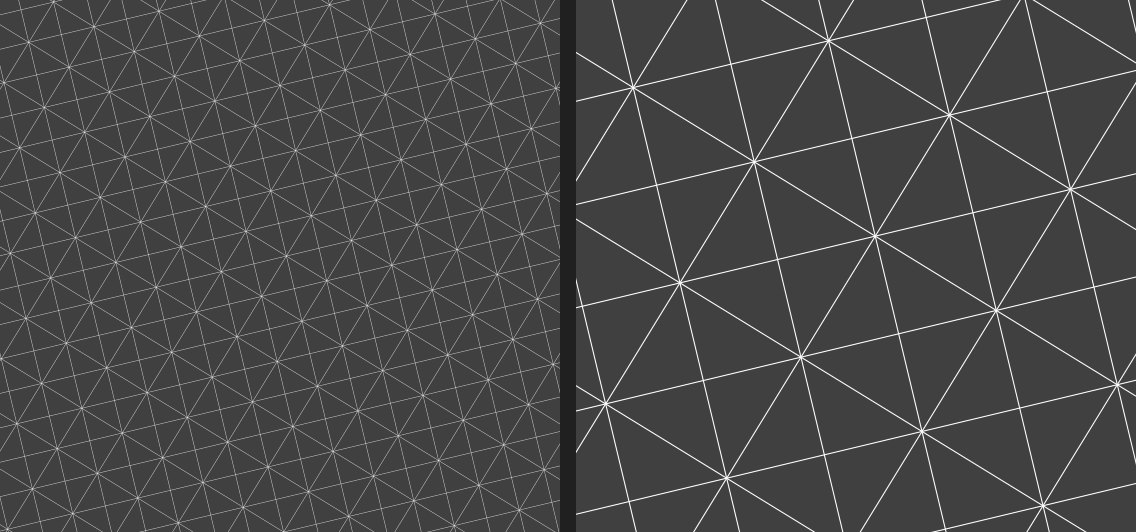
Left, the full canvas; right, a detail of the centre.
A WebGL 1 fragment shader for this pattern:

```glsl
precision highp float;
// Tilted square grid of hairlines with crossing diagonals, light on dark grey.

uniform vec2 u_resolution;

// Lengths are fractions of the canvas width.
const vec3 GROUND_COLOR = vec3(0.251);
const vec3 LINE_COLOR = vec3(1.0);
const vec2 STAR_ORIGIN = vec2(0.51146, 0.49277); // a point where eight rays meet
const float CELL_SIZE = 0.05977;                 // side of one grid square
const float TILT = 0.2349;                       // grid rotation in radians
const float LINE_WIDTH = 0.00064;
const float FILTER_RADIUS = 0.65;                // edge softness in pixels

// Signed distance to the nearest multiple of spacing.
float lineDistance(float x, float spacing) {
  return x - spacing * floor(x / spacing + 0.5);
}

// Share of a pixel covered by a line, correct for widths below one pixel.
float lineCoverage(float dist, float pixel) {
  float radius = FILTER_RADIUS * pixel;
  float halfWidth = 0.5 * LINE_WIDTH;
  return smoothstep(-radius, radius, dist + halfWidth)
       - smoothstep(-radius, radius, dist - halfWidth);
}

void main() {
  float pixel = 1.0 / u_resolution.x;
  vec2 p = gl_FragCoord.xy * pixel - STAR_ORIGIN;

  // Grid axes, and the diagonals halfway between them
  float c = cos(TILT);
  float s = sin(TILT);
  vec2 grid = vec2(c * p.x + s * p.y, c * p.y - s * p.x);
  vec2 diagonal = vec2(grid.x + grid.y, grid.x - grid.y) * sqrt(0.5);

  // Diagonals pass through every other grid crossing
  float diagonalSpacing = CELL_SIZE * sqrt(2.0);

  // Layer the four line families
  float uncovered = 1.0;
  uncovered *= 1.0 - lineCoverage(lineDistance(grid.x, CELL_SIZE), pixel);
  uncovered *= 1.0 - lineCoverage(lineDistance(grid.y, CELL_SIZE), pixel);
  uncovered *= 1.0 - lineCoverage(lineDistance(diagonal.x, diagonalSpacing), pixel);
  uncovered *= 1.0 - lineCoverage(lineDistance(diagonal.y, diagonalSpacing), pixel);

  gl_FragColor = vec4(mix(LINE_COLOR, GROUND_COLOR, uncovered), 1.0);
}
```
